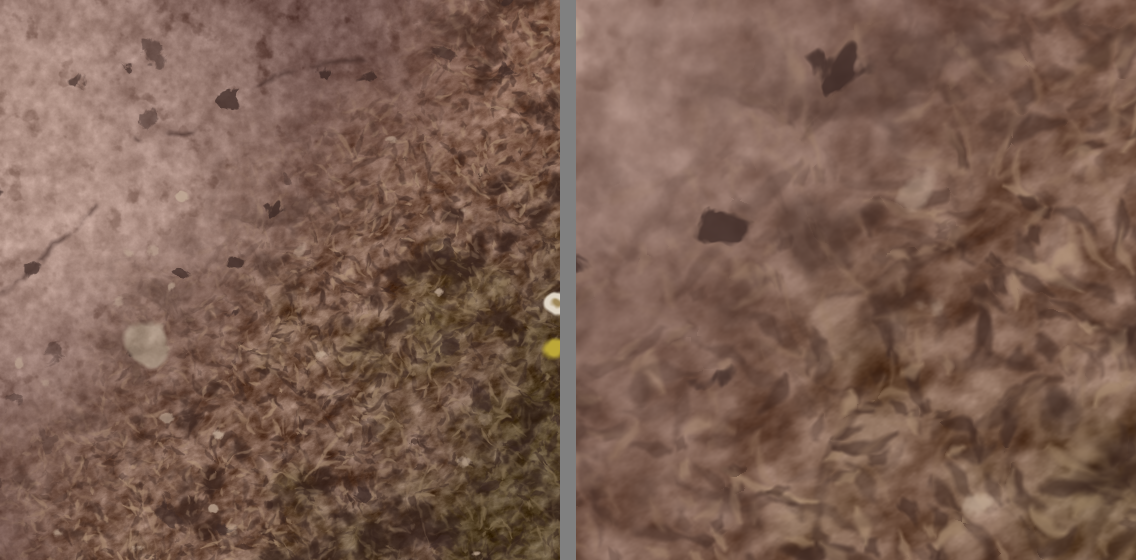
Left: the whole. Right: its middle third, enlarged.
A Shadertoy shader for this texture:

```glsl
float hash(vec2 p) {
    vec3 q = fract(p.xyx * vec3(0.1031, 0.1030, 0.0973));
    q += dot(q, q.yzx + 33.33);
    return fract((q.x + q.y) * q.z);
}

vec2 hash2(vec2 p) {
    return vec2(hash(p), hash(p + 57.3));
}

float noise(vec2 p) {
    vec2 cell = floor(p), f = fract(p);
    f = f * f * (3.0 - 2.0 * f);
    float low = mix(hash(cell), hash(cell + vec2(1, 0)), f.x);
    float high = mix(hash(cell + vec2(0, 1)), hash(cell + vec2(1, 1)), f.x);
    return mix(low, high, f.y);
}

// Layered noise, centred on zero
float fbm(vec2 p) {
    float sum = 0.0, gain = 0.5;
    for (int i = 0; i < 4; i++) {
        sum += gain * (noise(p) - 0.5);
        p = mat2(1.6, 1.2, -1.2, 1.6) * p + 19.7;
        gain *= 0.5;
    }
    return sum;
}

float segment(vec2 p, vec2 a, vec2 b) {
    vec2 ab = b - a;
    return length(p - a - ab * clamp(dot(p - a, ab) / dot(ab, ab), 0.0, 1.0));
}

float fill(float dist, float soft) {
    return 1.0 - smoothstep(-soft, soft, dist);
}

// Tapered stalks, at most one per cell: x is coverage, y is a random tone
vec2 strands(vec2 uv, float cells, float width, float density, float seed) {
    vec2 p = uv * cells, best = vec2(0.0);
    for (int j = -1; j <= 1; j++)
    for (int i = -1; i <= 1; i++) {
        vec2 id = floor(p) + vec2(i, j);
        vec2 rnd = hash2(id + seed);
        float tone = hash(id + seed + 131.0);
        float angle = 6.283 * hash(id + seed + 211.0);
        vec2 q = p - id - rnd;
        q = mat2(cos(angle), -sin(angle), sin(angle), cos(angle)) * q;
        q.y += (rnd.x - 0.5) * 0.6 * q.x * q.x;
        float reach = mix(0.15, 0.7, rnd.y);
        float taper = 1.0 - 0.6 * smoothstep(0.0, reach, abs(q.x));
        float dist = length(vec2(max(abs(q.x) - reach, 0.0), q.y)) / cells;
        float present = step(hash(id + seed + 17.0), density);
        float cover = present * fill(dist - width * taper * mix(0.5, 1.2, tone), 0.0022);
        if (cover > best.x) best = vec2(cover, tone);
    }
    return best;
}

// Sparse rough lumps: x is coverage, y is a random tone
vec2 lumps(vec2 uv, float cells, float radius, float density, float seed) {
    vec2 p = uv * cells, best = vec2(0.0);
    for (int j = -1; j <= 1; j++)
    for (int i = -1; i <= 1; i++) {
        vec2 id = floor(p) + vec2(i, j);
        vec2 rnd = hash2(id + seed);
        float present = step(hash(id + seed + 83.0), density);
        vec2 q = (p - id - rnd) / cells * vec2(1.0, mix(0.9, 1.6, rnd.x));
        float rough = fbm(uv * 55.0 + seed) * radius * 2.6;
        float cover = present * fill(length(q) + rough - radius * mix(0.4, 1.2, rnd.y), 0.004);
        if (cover > best.x) best = vec2(cover, rnd.x);
    }
    return best;
}

// Smooth trodden earth, palest at the left
vec3 soilColor(vec2 uv) {
    float pale = 1.0 - smoothstep(0.08, 0.72, length(uv - vec2(0.02, 0.73)));
    pale += 0.6 * fbm(uv * 5.0 + 4.0);
    vec3 soil = mix(vec3(0.46, 0.345, 0.32), vec3(0.69, 0.57, 0.525), clamp(pale, 0.0, 1.0));
    float speck = smoothstep(0.12, 0.3, fbm(uv * 34.0 + 77.0));
    return soil + 0.18 * fbm(uv * 30.0) + 0.2 * fbm(uv * 75.0) - 0.1 * speck;
}

// Crumbled plant litter, redder above and olive below
vec3 litterColor(vec2 uv, float green) {
    vec3 crumb = mix(vec3(0.485, 0.36, 0.295), vec3(0.43, 0.345, 0.225), green);
    crumb += vec3(0.035, 0.015, 0.01) * smoothstep(0.5, 0.95, uv.y);
    float streaks = fbm(vec2(uv.x + 0.5 * uv.y, uv.y - 0.5 * uv.x) * vec2(50.0, 75.0) + 9.0);
    return crumb + 0.46 * streaks + 0.34 * fbm(uv * 27.0 + 15.0);
}

void mainImage(out vec4 fragColor, in vec2 fragCoord) {
    vec2 uv = fragCoord / iResolution.xy;
    vec2 warped = uv + 0.035 * vec2(fbm(uv * 18.0), fbm(uv * 18.0 + 60.0));
    float slope = 0.75 * uv.x - 0.65 * uv.y + 0.24 * fbm(uv * 5.0);
    float litter = smoothstep(-0.2, 0.16, slope);
    float green = smoothstep(0.18, 0.65, slope + 0.8 * fbm(uv * 8.0 + 22.0));
    vec3 color = mix(soilColor(uv), litterColor(uv, green), litter);

    // Cracks across the bare earth
    float crack = segment(warped, vec2(0.0, 0.47), vec2(0.17, 0.62));
    crack = min(crack, segment(warped, vec2(0.25, 0.75), vec2(0.4, 0.78)));
    crack = min(crack, segment(warped, vec2(0.4, 0.78), vec2(0.49, 0.86)));
    crack = min(crack, segment(warped, vec2(0.49, 0.86), vec2(0.65, 0.9)));
    float broken = smoothstep(-0.12, 0.12, fbm(uv * 22.0 + 5.0));
    color = mix(color, vec3(0.27, 0.18, 0.16), 0.65 * broken * fill(crack - 0.004, 0.006));

    // Deep hollows, denser toward the lower right
    float depth = fbm(uv * 21.0 + 43.0) + 0.35 * fbm(uv * 7.0 + 3.0);
    float hollow = smoothstep(0.05, 0.25, depth + 0.08 * green);
    color = mix(color, vec3(0.2, 0.12, 0.095), 0.7 * litter * hollow);

    // Stalks shrinking to flecks, with dark gaps between them
    for (int i = 0; i < 5; i++) {
        float layer = float(i);
        float cells = 9.0 + 12.0 * layer;
        float seed = 17.0 + 29.0 * layer;
        vec2 gap = strands(warped, cells, 0.0048, 0.5, seed + 300.0);
        vec2 stalk = strands(warped, cells, 0.0032, 0.45, seed);
        vec3 straw = mix(vec3(0.5, 0.37, 0.3), vec3(0.71, 0.59, 0.48), stalk.y);
        straw = mix(straw, vec3(0.55, 0.48, 0.3), 0.5 * green);
        float exposed = 1.0 - 0.5 * hollow;
        color = mix(color, vec3(0.23, 0.145, 0.12), litter * gap.x * gap.y * 0.55);
        color = mix(color, straw, litter * exposed * stalk.x * mix(0.15, 0.65, stalk.y));
    }
    color *= 1.0 - 0.16 * smoothstep(0.12, 0.6, slope);

    // Dark clods and pale pebbles
    vec2 clod = lumps(warped, 12.0, 0.018, 0.22, 7.0);
    color = mix(color, vec3(0.24, 0.165, 0.15), clod.x * mix(0.3, 0.8, clod.y));
    vec2 pebble = lumps(uv, 15.0, 0.01, 0.1, 38.0);
    color = mix(color, vec3(0.76, 0.67, 0.59), pebble.x * mix(0.35, 0.9, pebble.y));

    // One large stone and two small blossoms
    float stone = length((warped - vec2(0.265, 0.385)) * vec2(1.0, 1.15)) - 0.041;
    vec3 stoneColor = vec3(0.64, 0.56, 0.49) + 0.3 * fbm(uv * 40.0);
    color = mix(color, stoneColor, 0.9 * fill(stone, 0.006));
    float whiteBloom = length(warped - vec2(0.99, 0.46));
    color = mix(color, vec3(0.88, 0.84, 0.78), fill(whiteBloom - 0.02, 0.004));
    color = mix(color, vec3(0.62, 0.53, 0.35), fill(whiteBloom - 0.007, 0.004));
    float yellowBloom = length(warped - vec2(0.99, 0.37)) - 0.017;
    color = mix(color, vec3(0.74, 0.66, 0.22), fill(yellowBloom, 0.006));

    fragColor = vec4(clamp(color, 0.0, 1.0), 1.0);
}
```
